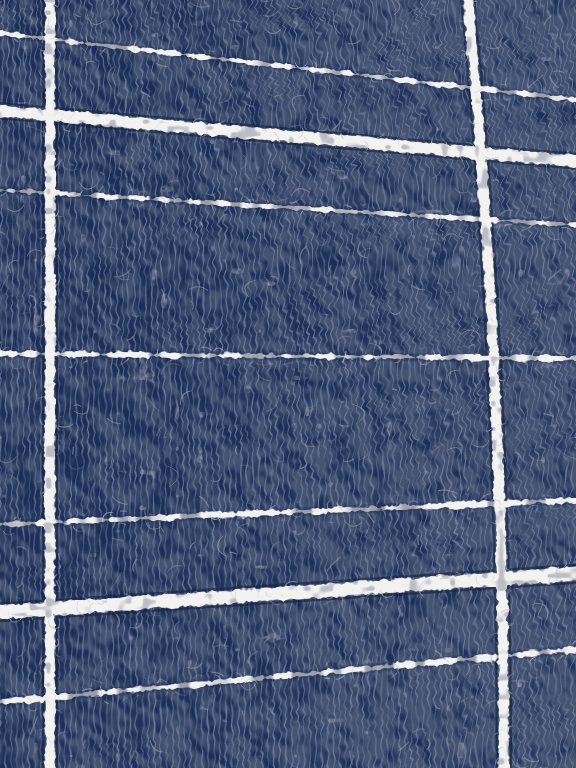
A Shadertoy shader for this texture:

```glsl
// Weathered solar panel seen at a slant: blue cells split by wide pale gaps, three thin
// busbars per cell and fine vertical fingers. A perspective map gives cell coordinates;
// value noise bends the fingers under dimpled glass, and hashed arcs scatter the lint.

const float FINGERS = 76.0;     // per cell
const float BUSBARS = 3.0;      // per cell
const vec2 CELL_SIZE = vec2(0.570, 0.600);

const vec3 DEEP_BLUE = vec3(0.11, 0.18, 0.34);
const vec3 DUSTY_BLUE = vec3(0.27, 0.33, 0.45);
const vec3 FINGER_BLUE = vec3(0.45, 0.51, 0.63);
const vec3 LINT_GREY = vec3(0.62, 0.63, 0.66);
const vec3 SILVER = vec3(0.68, 0.69, 0.73);
const vec3 GAP_WHITE = vec3(0.95, 0.95, 0.94);

float hash(vec2 p) {
    vec3 q = fract(p.xyx * vec3(0.1031, 0.1030, 0.0973));
    q += dot(q, q.yzx + 33.33);
    return fract((q.x + q.y) * q.z);
}

float noise(vec2 p) {
    vec2 i = floor(p), f = fract(p);
    f = f * f * (3.0 - 2.0 * f);
    return mix(mix(hash(i), hash(i + vec2(1, 0)), f.x),
               mix(hash(i + vec2(0, 1)), hash(i + vec2(1, 1)), f.x), f.y);
}

mat2 rotation(float a) {
    return mat2(cos(a), sin(a), -sin(a), cos(a));
}

float stroke(float d, float halfWidth, float aa) {
    return 1.0 - smoothstep(-aa, aa, d - halfWidth);
}

// Distance from x to the nearest integer
float toInteger(float x) {
    return abs(fract(x + 0.5) - 0.5);
}

// Canvas (y down) to cell coordinates: rows fan out to the left, columns lean slightly
vec2 cellSpace(vec2 p) {
    float u = (p.x - 0.0651) / (0.544 + 0.094 * p.y - 0.047 * p.y * p.y);
    float slope = 0.643 - 0.0885 * u, bend = 0.0417;
    float offset = p.y - 0.461 - 0.005 * u;
    float v = (sqrt(slope * slope + 4.0 * bend * offset) - slope) / (2.0 * bend);
    return vec2(u, v + 0.5);
}

// Coverage of short curved fibres, at most one per grid square
float fibres(vec2 p, float scale, float density, float halfWidth, float aa, float seed) {
    vec2 g = p * scale, id = floor(g);
    float cover = 0.0;
    for (int j = -1; j <= 1; j++)
    for (int i = -1; i <= 1; i++) {
        vec2 c = id + vec2(i, j), k = c + seed;
        float present = step(hash(k + 7.3), density);
        vec2 q = g - c - vec2(hash(k), hash(k + 31.7));
        q = rotation(6.283 * hash(k + 53.1)) * q;
        q.y -= (hash(k + 71.9) - 0.5) * 5.0 * q.x * q.x;
        float len = mix(0.08, 0.42, hash(k + 97.3));
        float d = length(vec2(max(abs(q.x) - len, 0.0), q.y)) / scale;
        float strength = mix(0.35, 1.0, hash(k + 113.0));
        cover = max(cover, present * strength * stroke(d, halfWidth, aa));
    }
    return cover;
}

// Dimpled glass: sideways shift of whatever lies below
float glassShift(vec2 p) {
    float zigzag = abs(fract(p.y * 52.0 + p.x * 38.0 + 2.0 * noise(p * 22.0)) - 0.5) - 0.25;
    float strength = mix(0.6, 1.3, smoothstep(0.1, 0.8, p.x + 0.3 - 0.5 * p.y));
    return strength * (0.007 * zigzag + 0.005 * (noise(p * vec2(90, 70)) - 0.5));
}

void mainImage(out vec4 fragColor, in vec2 fragCoord) {
    float aa = 0.8 / iResolution.y;
    vec2 p = fragCoord / iResolution.y;
    p.y = 1.0 - p.y;

    // Silicon with slanted relief and a dusty haze
    vec2 slanted = rotation(-0.75) * p;
    float relief = 0.55 * noise(slanted * vec2(45, 110)) + 0.45 * noise(p * vec2(170, 120));
    float haze = 0.22 * smoothstep(0.15, 0.85, p.x + 0.35 * abs(p.y - 0.5));
    vec3 col = mix(DEEP_BLUE, DUSTY_BLUE, smoothstep(0.22, 0.85, relief + haze));

    // Fingers
    vec2 bent = cellSpace(p + vec2(glassShift(p), 0.0));
    float fingerDist = toInteger(bent.x * FINGERS + 0.5) / FINGERS * CELL_SIZE.x;
    float sparkle = mix(0.25, 0.95, noise(p * vec2(140, 55) + 9.0));
    col = mix(col, FINGER_BLUE, sparkle * stroke(fingerDist, 0.0009, aa));

    // Loose lint
    col = mix(col, LINT_GREY, 0.75 * fibres(p, 32.0, 0.42, 0.0007, aa, 11.0));
    float flake = smoothstep(0.90, 0.96, noise(p * 65.0 + 40.0));
    col = mix(col, SILVER, 0.6 * flake * noise(p * 240.0));

    // Distances to gaps and busbars, with ragged edges
    vec2 cell = cellSpace(p);
    float rowHeight = CELL_SIZE.y + 0.043 - 0.0885 * cell.x;
    float ragged = 0.0035 * (noise(p * 130.0) - 0.5) + 0.0025 * (noise(p * 290.0) - 0.5);
    float columnDist = toInteger(cell.x) * CELL_SIZE.x;
    float rowDist = toInteger(cell.y) * rowHeight;
    float busDist = toInteger(cell.y * BUSBARS + 0.5) / BUSBARS * rowHeight;
    float gapDist = min(columnDist + 0.0018, rowDist);

    // Dark cell rims and worn busbars
    col = mix(col, DEEP_BLUE * 0.75, 0.65 * stroke(abs(gapDist - 0.0105), 0.0016, aa));
    col = mix(col, DEEP_BLUE, 0.5 * stroke(busDist, 0.0052, 2.0 * aa));
    float wear = noise(vec2(p.x * 75.0, floor(cell.y * BUSBARS) * 17.0));
    vec3 busColor = mix(SILVER * 0.9, GAP_WHITE, smoothstep(0.25, 0.65, wear));
    float busWidth = mix(0.0014, 0.0042, wear);
    col = mix(col, busColor, stroke(busDist + ragged, busWidth, aa));

    // Pale gaps with soiled patches
    float soil = smoothstep(0.62, 0.9, noise(p * vec2(95, 120) + 5.0));
    vec3 gapColor = mix(GAP_WHITE, SILVER, 0.8 * soil);
    col = mix(col, gapColor, stroke(gapDist + ragged, 0.0082, aa));

    // Whiskers caught along every line
    float nearLine = 1.0 - smoothstep(0.006, 0.022, min(gapDist, busDist + 0.003));
    float whiskers = fibres(p, 46.0, 0.85, 0.0007, aa, 211.0);
    col = mix(col, mix(SILVER, GAP_WHITE, 0.4), 0.85 * nearLine * whiskers);

    fragColor = vec4(col, 1.0);
}
```
